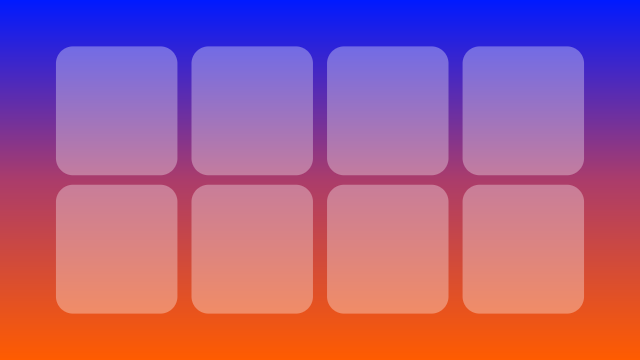
Reproduce this background procedurally as a Shadertoy shader.

```glsl
#define GRID vec2(4.0, 2.0)
#define PITCH vec2(0.3765, 0.3843)
#define TILE_HALF vec2(0.1687, 0.1790)
#define CORNER_RADIUS 0.0475
#define TILE_OPACITY 0.33
#define TOP_BLUE vec3(0.0, 0.10, 1.0)
#define MIDDLE_PLUM vec3(0.67, 0.236, 0.418)
#define BOTTOM_ORANGE vec3(1.0, 0.36, 0.0)

// Three-stop vertical gradient, 0 at the bottom and 1 at the top
vec3 backdrop(float height) {
    vec3 lower = mix(BOTTOM_ORANGE, MIDDLE_PLUM, clamp(height * 2.0, 0.0, 1.0));
    return mix(lower, TOP_BLUE, clamp(height * 2.0 - 1.0, 0.0, 1.0));
}

float roundedBox(vec2 p, vec2 halfSize, float radius) {
    vec2 q = abs(p) - halfSize + radius;
    return length(max(q, 0.0)) + min(max(q.x, q.y), 0.0) - radius;
}

// Distance to the nearest tile of a centred, finite grid
float tileGrid(vec2 p) {
    vec2 cell = clamp(floor(p / PITCH + 0.5 * GRID), vec2(0.0), GRID - 1.0);
    vec2 center = (cell - 0.5 * (GRID - 1.0)) * PITCH;
    return roundedBox(p - center, TILE_HALF, CORNER_RADIUS);
}

void mainImage(out vec4 fragColor, in vec2 fragCoord) {
    // Canvas height is one unit, origin at the centre
    vec2 p = (fragCoord - 0.5 * iResolution.xy) / iResolution.y;
    float pixel = 1.0 / iResolution.y;

    // Translucent white tiles over the gradient
    vec3 color = backdrop(p.y + 0.5);
    float coverage = clamp(0.5 - tileGrid(p) / pixel, 0.0, 1.0);
    color = mix(color, vec3(1.0), TILE_OPACITY * coverage);

    fragColor = vec4(color, 1.0);
}
```
